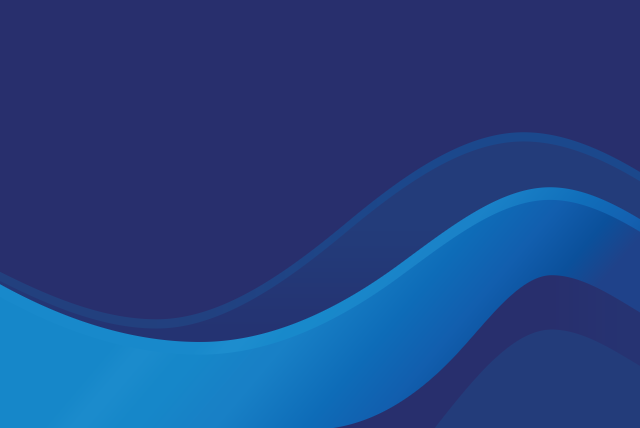
This background is drawn by a Shadertoy shader. Its source:

```glsl
// Cubic Hermite segment between two knots (x, height, slope)
float segment(float x, vec3 a, vec3 b) {
    float w = b.x - a.x;
    float t = clamp((x - a.x) / w, 0.0, 1.0);
    float rise = t * t * (3.0 - 2.0 * t);
    float bend = t * (1.0 - t) * w * (a.z * (1.0 - t) - b.z * t);
    return mix(a.y, b.y, rise) + bend;
}

// Smooth crest line through five knots
float crest(float x, vec3 a, vec3 b, vec3 c, vec3 d, vec3 e) {
    if (x < b.x) return segment(x, a, b);
    if (x < c.x) return segment(x, b, c);
    if (x < d.x) return segment(x, c, d);
    return segment(x, d, e);
}

// Antialiased coverage of the area where d is positive
float cover(float d) {
    float width = length(vec2(dFdx(d), dFdy(d)));
    return clamp(0.5 + d / max(width, 1e-5), 0.0, 1.0);
}

// Diagonal gradient of the bright ribbon, from cyan to deep blue
vec3 ribbonColor(float g) {
    vec3 c = vec3(0.086, 0.530, 0.788);
    c = mix(c, vec3(0.106, 0.545, 0.800), smoothstep(0.94, 1.03, g));
    c = mix(c, vec3(0.086, 0.530, 0.788), smoothstep(1.03, 1.14, g));
    c = mix(c, vec3(0.094, 0.502, 0.776), smoothstep(1.14, 1.35, g));
    c = mix(c, vec3(0.055, 0.424, 0.722), clamp((g - 1.35) / 0.21, 0.0, 1.0));
    c = mix(c, vec3(0.070, 0.369, 0.682), clamp((g - 1.56) / 0.16, 0.0, 1.0));
    c = mix(c, vec3(0.043, 0.314, 0.608), clamp((g - 1.72) / 0.14, 0.0, 1.0));
    return mix(c, vec3(0.122, 0.260, 0.540), clamp((g - 1.86) / 0.11, 0.0, 1.0));
}

void mainImage(out vec4 fragColor, in vec2 fragCoord) {
    vec2 p = fragCoord / iResolution.xy * vec2(1.5, 1.0);
    vec3 navy = vec3(0.157, 0.184, 0.427);
    vec3 slate = vec3(0.137, 0.235, 0.478);

    // Signed heights below each crest
    float back = crest(p.x, vec3(0.0, 0.365, -0.5), vec3(0.367, 0.254, 0.0),
        vec3(0.8125, 0.480, 0.83), vec3(1.227, 0.691, 0.0), vec3(1.5, 0.598, -0.6)) - p.y;
    float ribbon = crest(p.x, vec3(0.0, 0.336, -0.55), vec3(0.469, 0.201, 0.0),
        vec3(0.934, 0.381, 0.73), vec3(1.289, 0.5625, 0.0), vec3(1.5, 0.488, -0.6)) - p.y;
    float valley = crest(p.x, vec3(0.0, -0.2, 0.0), vec3(0.781, 0.0, 0.15),
        vec3(1.064, 0.166, 1.05), vec3(1.293, 0.357, 0.0), vec3(1.5, 0.270, -0.6)) - p.y;
    float hill = crest(p.x, vec3(0.0, -0.3, 0.0), vec3(0.6, -0.3, 0.0),
        vec3(0.977, -0.053, 1.25), vec3(1.293, 0.230, 0.0), vec3(1.5, 0.145, -0.6)) - p.y;

    // Translucent back wave with its rim
    vec3 rim = mix(vec3(0.133, 0.251, 0.495), vec3(0.106, 0.282, 0.549), smoothstep(0.3, 1.1, p.x));
    vec3 body = mix(vec3(0.141, 0.200, 0.447), slate, smoothstep(0.2, 0.5, p.y));
    vec3 color = mix(navy, rim, cover(back));
    color = mix(color, body, cover(back - 0.0215));

    // Bright ribbon with a lighter upper band
    float g = p.x + 0.85 * (1.0 - p.y);
    color = mix(color, ribbonColor(g - 0.2) + 0.008, cover(ribbon));
    color = mix(color, ribbonColor(g), cover(ribbon - 0.0295));

    // Dark valley and lower hill
    vec3 shade = mix(navy, vec3(0.149, 0.200, 0.447), smoothstep(1.25, 1.5, p.x));
    color = mix(color, shade, cover(valley));
    color = mix(color, slate, cover(hill));

    fragColor = vec4(color, 1.0);
}
```
